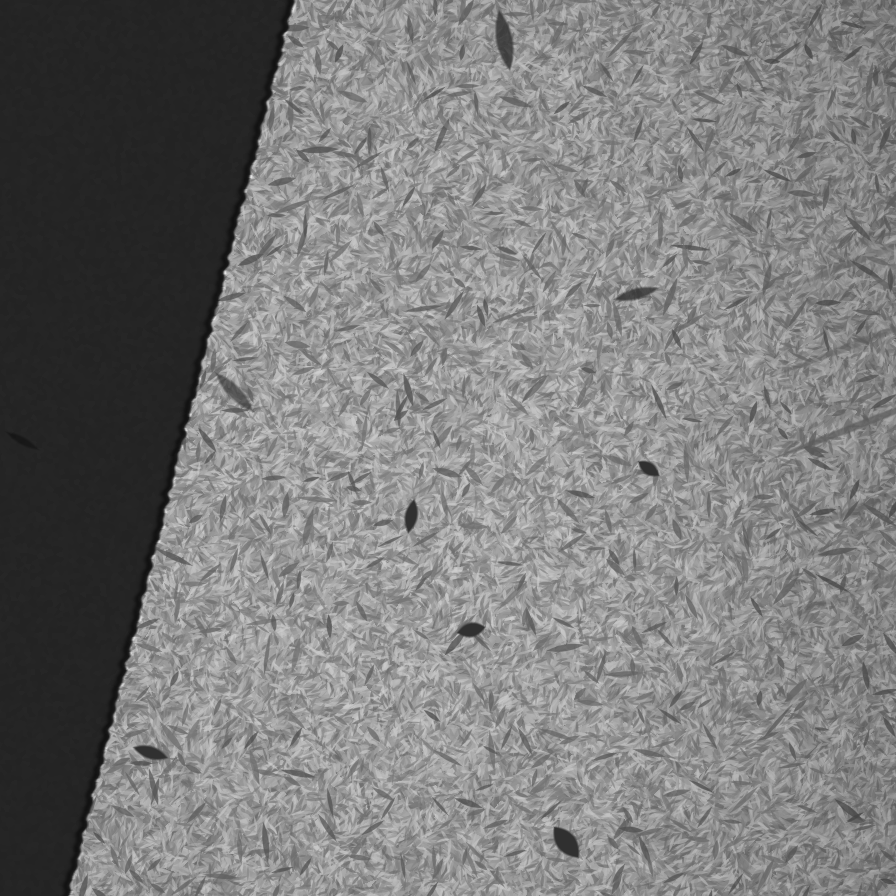
A three.js fragment shader for this texture:

```glsl
varying vec2 vUv;

const float PI = 3.14159265;
const float EDGE_FOOT = 0.076;     // boundary x at the bottom
const float EDGE_SLOPE = 0.252;    // boundary drift per unit of height
const float MOUNT_TONE = 0.142;
const float METAL_TONE = 0.585;
const float LATH_CONTRAST = 0.40;
const float LATH_OPACITY = 0.62;
const int LATH_LAYERS = 8;
const float SOFTNESS = 0.0008;     // edge blur in canvas units
const float DARK_TONE = 0.29;
const float PIT_TONE = 0.19;

float hash(vec2 p) {
  vec3 q = fract(p.xyx * vec3(0.1031, 0.1030, 0.0973));
  q += dot(q, q.yzx + 33.33);
  return fract((q.x + q.y) * q.z);
}

vec2 hash2(vec2 p) {
  return vec2(hash(p + 17.3), hash(p + 61.7));
}

vec2 rotate(vec2 p, float a) {
  float c = cos(a), s = sin(a);
  return vec2(c * p.x + s * p.y, c * p.y - s * p.x);
}

// Pointed sliver: full width at its centre, tapering along its length
float sliver(vec2 p, vec2 centre, float angle, vec2 halfSize, float blur) {
  vec2 q = rotate(p - centre, angle);
  float along = q.x / halfSize.x;
  float d = abs(q.y) - halfSize.y * (1.0 - along * along);
  return 1.0 - smoothstep(-blur, blur, d);
}

// Slowly turning direction shared by neighbouring laths
float grainAngle(vec2 p) {
  return 2.2 * sin(p.x * 37.0 + 3.0 * sin(p.y * 23.0))
       + 1.8 * sin(p.y * 43.0 - 2.5 * sin(p.x * 29.0));
}

// Cellular noise: x is the nearest distance, y the tone of that cell
vec2 cellular(vec2 p) {
  vec2 base = floor(p), best = vec2(8.0, 0.0);
  for (int j = -1; j <= 1; j++)
    for (int i = -1; i <= 1; i++) {
      vec2 id = base + vec2(float(i), float(j));
      float d = length(p - id - hash2(id));
      if (d < best.x) best = vec2(d, hash(id + 5.1));
    }
  return best;
}

// One needle per cell; x blends the tone and y its coverage
float layNeedles(float tone, vec2 uv, float scale, float seed, vec2 size,
                 float keep, vec2 range, float opacity) {
  vec2 p = uv * scale + seed * 7.31, base = floor(p);
  for (int j = -1; j <= 1; j++)
    for (int i = -1; i <= 1; i++) {
      vec2 id = base + vec2(float(i), float(j));
      vec2 key = id + seed * 13.7;
      vec2 centre = id + hash2(key);
      float angle = grainAngle((centre - seed * 7.31) / scale)
                  + PI * 0.55 * hash(key + 3.9);
      vec2 halfSize = size * (0.55 + 0.45 * hash2(key + 8.2));
      float mask = sliver(p, centre, angle, halfSize, SOFTNESS * scale);
      float present = step(hash(key + 29.4), keep);
      float needleTone = mix(range.x, range.y, hash(key + 41.6));
      tone = mix(tone, needleTone, mask * present * opacity);
    }
  return tone;
}

float pit(vec2 p, float x, float y, float angle, float len, float wid) {
  return sliver(p, vec2(x, y), angle, vec2(len, wid), 0.002);
}

float metal(vec2 uv) {
  // Fine grain under overlapping laths
  vec2 grain = cellular(rotate(uv, 0.7) * vec2(75.0, 135.0));
  float tone = METAL_TONE + 0.22 * (grain.y - 0.5) - 0.08 * (grain.x - 0.4);
  vec2 laths = METAL_TONE + LATH_CONTRAST * vec2(-0.5, 0.5);
  for (int k = 0; k < LATH_LAYERS; k++) {
    float n = float(k);
    tone = layNeedles(tone, uv, 42.0 + 9.0 * n, n + 1.0, vec2(0.95, 0.2),
                      0.9, laths, LATH_OPACITY);
  }
  // Sparse dark needles
  tone = layNeedles(tone, uv, 26.0, 21.0, vec2(0.6, 0.1), 0.28,
                    vec2(DARK_TONE, 0.44), 0.75);
  tone = layNeedles(tone, uv, 48.0, 22.0, vec2(0.75, 0.15), 0.24,
                    vec2(DARK_TONE, 0.46), 0.75);

  // Broad illumination, dimmer to the upper right
  vec2 away = uv - vec2(0.45, 0.43);
  tone *= 1.06 - 0.24 * dot(away, away) - 0.11 * smoothstep(0.6, 1.1, uv.x);

  // Long slanted grooves at the right
  for (int k = 0; k < 6; k++) {
    float n = float(k);
    vec2 centre = vec2(0.96, 0.25 + 0.092 * n);
    float groove = sliver(uv, centre, 0.37, vec2(0.11, 0.004), 0.0015);
    tone = mix(tone, 0.35, groove * (0.3 + 0.4 * exp(-(n - 3.0) * (n - 3.0))));
  }

  // Larger pits
  float pits = pit(uv, 0.563, 0.955, 1.75, 0.034, 0.009) * 0.8;
  pits = max(pits, pit(uv, 0.459, 0.424, 1.40, 0.019, 0.007));
  pits = max(pits, pit(uv, 0.168, 0.160, -0.30, 0.020, 0.007));
  pits = max(pits, pit(uv, 0.632, 0.060, -0.90, 0.022, 0.011));
  pits = max(pits, pit(uv, 0.526, 0.297, 0.20, 0.016, 0.008));
  pits = max(pits, pit(uv, 0.262, 0.562, -0.80, 0.030, 0.007) * 0.65);
  pits = max(pits, pit(uv, 0.724, 0.477, -0.60, 0.014, 0.007));
  pits = max(pits, pit(uv, 0.710, 0.672, 0.25, 0.025, 0.006) * 0.8);
  return mix(tone, PIT_TONE, pits);
}

void main() {
  // Slanted boundary with small ragged steps
  float ragged = 0.0012 * sin(vUv.y * 190.0 + 2.0 * sin(vUv.y * 71.0))
               + 0.0008 * sin(vUv.y * 430.0);
  float side = vUv.x - EDGE_FOOT - EDGE_SLOPE * vUv.y - ragged;

  float mount = MOUNT_TONE + 0.012 * (cellular(vUv * 170.0).y - 0.5);
  mount -= 0.05 * pit(vUv, 0.025, 0.508, -0.5, 0.020, 0.004);
  mount -= 0.07 * exp(-pow((side + 0.004) / 0.004, 2.0));

  // Bright flecks follow the rim
  float fleck = smoothstep(0.55, 0.95, sin(vUv.y * 260.0 + 3.0 * sin(vUv.y * 47.0)));
  float rim = exp(-pow((side - 0.001) / 0.002, 2.0));
  float tone = mix(mount, metal(vUv), smoothstep(-0.0015, 0.0025, side));
  tone += 0.25 * rim * fleck;
  gl_FragColor = vec4(vec3(clamp(tone, 0.0, 1.0)), 1.0);
}
```
